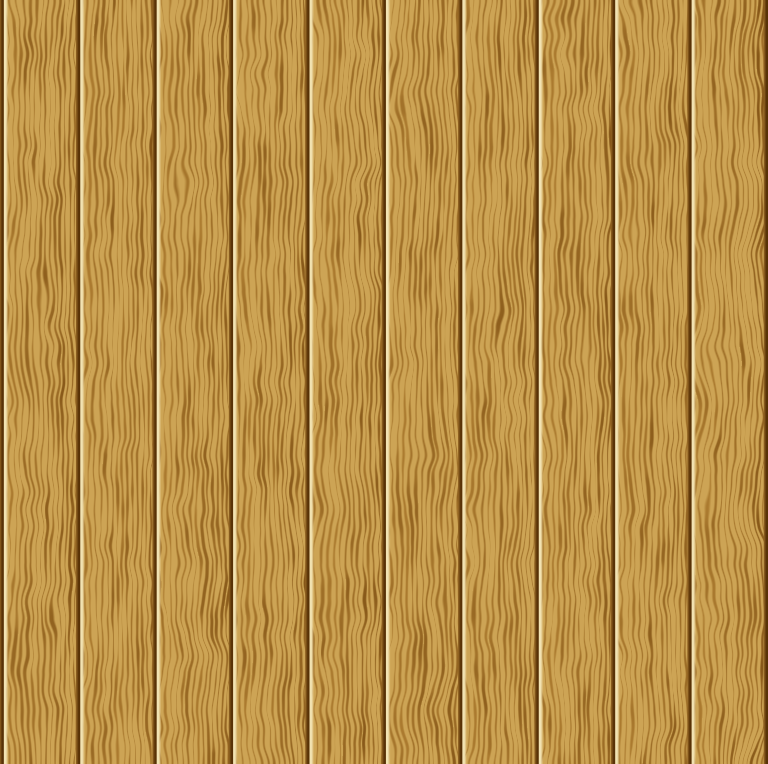
Reproduce this texture procedurally as a Shadertoy shader.

```glsl
// Ten upright wooden planks with wavy, tapering grain and bevelled seams.

#define PLANKS 10.05        // planks per canvas width
#define SEAM_OFFSET 0.005   // position of the first seam
#define GROOVE 0.056        // dark groove, in plank widths
#define BEVEL 0.050         // bright bevel, in plank widths
#define LANES 14.5          // grain lines per plank
#define SWAY 2.3            // broad waviness, in lanes
#define WOBBLE 0.85         // fine waviness, in lanes
#define STROKE_LENGTH 0.060 // typical length of a grain stroke
#define SOFTNESS 0.026      // blur of stroke edges, in plank widths
#define KNOTS 2             // knots per plank

const vec3 WOOD = vec3(0.805, 0.645, 0.333);
const vec3 GRAIN = vec3(0.670, 0.480, 0.185);
const vec3 DARK_GRAIN = vec3(0.520, 0.335, 0.090);
const vec3 GROOVE_EDGE = vec3(0.560, 0.380, 0.130);
const vec3 GROOVE_DEEP = vec3(0.345, 0.195, 0.025);
const vec3 CREAM = vec3(0.950, 0.890, 0.700);

float hash(vec2 p) {
    return fract(sin(dot(p, vec2(127.1, 311.7))) * 43758.5453);
}

float noise(vec2 p) {
    vec2 i = floor(p), f = fract(p);
    f = f * f * (3.0 - 2.0 * f);
    return mix(mix(hash(i), hash(i + vec2(1, 0)), f.x),
               mix(hash(i + vec2(0, 1)), hash(i + vec2(1, 1)), f.x), f.y);
}

// Spreads the grain into an eye around each knot.
float bendAroundKnots(float u, float y, float plank) {
    float bent = u;
    for (int k = 0; k < KNOTS; k++) {
        vec2 seed = vec2(plank, float(k) * 5.0 + 3.0);
        vec2 centre = vec2(mix(0.2, 0.8, hash(seed)), hash(seed + 17.0));
        vec2 d = (vec2(u, y) - centre) / vec2(0.18, 0.022);
        bent -= (u - centre.x) * 0.6 * hash(seed + 31.0) * exp(-dot(d, d));
    }
    return bent;
}

// Grain lane coordinate: the integer part is the lane.
float grainLane(float u, float y, float plank) {
    float seed = plank * 37.0;
    float sway = noise(vec2(u * 1.2 + seed, y * 15.0)) - 0.5;
    float wobble = noise(vec2(u * 3.0 + seed, y * 42.0 + 60.0)) - 0.5;
    float amount = mix(0.4, 1.2, hash(vec2(plank, 9.0)));
    float x = bendAroundKnots(u, y, plank);
    return LANES * mix(x, x * x, 0.15) + amount * SWAY * sway + WOBBLE * wobble;
}

// Adds one tapering stroke per lane.
vec3 paintGrain(vec3 colour, float u, float y, float plank, float pixel) {
    float lane = grainLane(u, y, plank);
    float row = floor(lane) + plank * 37.0;
    float along = y / STROKE_LENGTH + 60.0 * hash(vec2(row, 2.0));
    float swell = mix(noise(vec2(row, along)),
                      noise(vec2(row, along * 2.3 + 150.0)), 0.3);
    float centre = 0.5 + 0.3 * (noise(vec2(row, along * 1.3 + 350.0)) - 0.5);
    float halfWidth = min(0.46 * swell - 0.065, 0.31);
    float dist = abs(fract(lane) - centre);
    float blur = max(pixel, SOFTNESS) * LANES;
    float ink = smoothstep(0.0, 1.0, (halfWidth - dist) / blur + 0.5);

    // Strokes darken towards the right side and where they are thick.
    float tone = hash(vec2(row, 71.0)) * 0.5 + u * 0.5 - 0.3;
    tone += 0.4 * smoothstep(0.6, 0.9, swell);
    return mix(colour, mix(GRAIN, DARK_GRAIN, clamp(tone, 0.0, 1.0)), ink);
}

// Bright bevel on the left of a plank, dark groove on its right.
vec3 paintSeam(vec3 colour, float u, float pixel) {
    float bevel = 1.0 - smoothstep(BEVEL * 0.4, BEVEL * 1.3, u);
    colour = mix(colour, CREAM, bevel);
    float depth = clamp((u - 1.0 + GROOVE) / GROOVE, 0.0, 1.0);
    vec3 groove = mix(GROOVE_EDGE, GROOVE_DEEP, smoothstep(0.0, 0.7, depth));
    float cover = clamp((u - 1.0 + GROOVE) / pixel + 0.5, 0.0, 1.0);
    colour = mix(colour, groove, cover);
    // Soften the step from the groove to the next bevel.
    float join = clamp(0.5 - u / pixel, 0.0, 0.5)
               + clamp(0.5 - (1.0 - u) / pixel, 0.0, 0.5);
    return mix(colour, u < 0.5 ? GROOVE_DEEP : CREAM, join);
}

void mainImage(out vec4 fragColor, in vec2 fragCoord) {
    vec2 p = fragCoord / iResolution.xy;
    float across = (p.x - SEAM_OFFSET) * PLANKS;
    float plank = floor(across) + 1.0;
    float u = fract(across);
    float pixel = PLANKS / iResolution.x;

    vec3 colour = paintGrain(WOOD, u, p.y, plank, pixel);
    colour = paintSeam(colour, u, pixel);
    fragColor = vec4(colour, 1.0);
}
```
